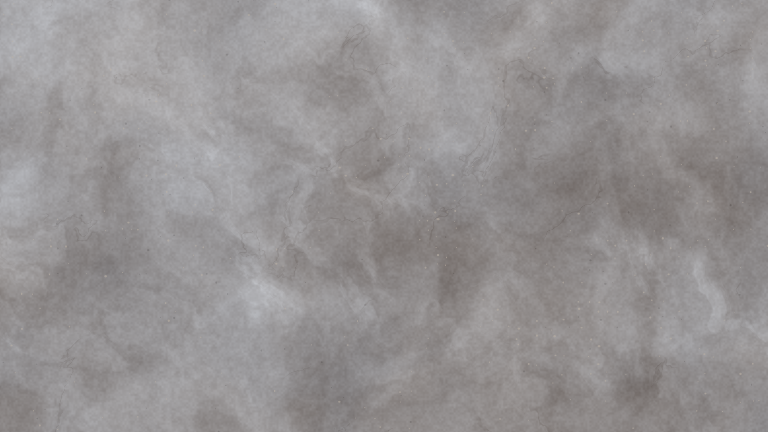
A Shadertoy shader for this texture:

```glsl
float hash(vec2 p) {
    vec3 q = fract(p.xyx * vec3(0.1031, 0.1030, 0.0973));
    q += dot(q, q.yzx + 33.33);
    return fract((q.x + q.y) * q.z);
}

float noise(vec2 p) {
    vec2 i = floor(p), f = fract(p);
    f = f * f * (3.0 - 2.0 * f);
    return mix(mix(hash(i), hash(i + vec2(1, 0)), f.x),
               mix(hash(i + vec2(0, 1)), hash(i + vec2(1, 1)), f.x), f.y);
}

float fbm(vec2 p) {
    float sum = 0.0, amp = 0.5;
    for (int i = 0; i < 6; i++) {
        sum += amp * noise(p);
        p = mat2(1.6, 1.2, -1.2, 1.6) * p + 17.3;
        amp *= 0.53;
    }
    return sum / 1.04;
}

// Soft elliptical area of plaster
float patchMask(vec2 p, vec2 centre, vec2 size) {
    vec2 d = (p - centre) / size;
    return exp(-dot(d, d));
}

// Sparse grit, one irregular grain per cell
float grit(vec2 p, float cells, float density, float pixel) {
    vec2 id = floor(p * cells);
    vec2 centre = 0.25 + 0.5 * vec2(hash(id + 3.1), hash(id + 71.7));
    vec2 d = (fract(p * cells) - centre) / cells;
    d.x *= mix(0.7, 1.5, hash(id + 19.0));
    float radius = mix(0.0008, 0.0024, pow(hash(id + 40.0), 2.0));
    float shape = 1.0 - smoothstep(radius - pixel * 0.5, radius + pixel * 0.7, length(d));
    return shape * step(hash(id + 9.0), density);
}

void mainImage(out vec4 fragColor, in vec2 fragCoord) {
    vec2 p = fragCoord / iResolution.y;
    p.x += 0.5 * (1.7778 - iResolution.x / iResolution.y);
    float pixel = 1.0 / iResolution.y;

    vec2 warp = vec2(fbm(p * 3.5 + 4.0), fbm(p * 3.5 + 31.0)) - 0.5;
    vec2 w = p + 0.28 * warp;

    // Broad light and dark areas
    float tone = 0.582;
    tone += 0.085 * patchMask(w, vec2(0.24, 0.85), vec2(0.32, 0.28));
    tone += 0.050 * patchMask(w, vec2(1.05, 0.86), vec2(0.25, 0.25));
    tone += 0.060 * patchMask(w, vec2(1.62, 0.95), vec2(0.22, 0.20));
    tone += 0.055 * patchMask(w, vec2(0.50, 0.32), vec2(0.13, 0.15));
    float bareCentre = patchMask(w, vec2(0.95, 0.45), vec2(0.36, 0.25));
    tone -= 0.035 * bareCentre;
    tone -= 0.050 * patchMask(w, vec2(1.72, 0.60), vec2(0.15, 0.22));
    tone -= 0.040 * patchMask(w, vec2(1.45, 0.08), vec2(0.35, 0.15));
    tone -= 0.035 * patchMask(w, vec2(0.15, 0.36), vec2(0.25, 0.15));

    // Cloudy mottling and faint vertical washes
    tone += 0.21 * (fbm(w * 4.0 + 12.0) - 0.5);
    tone += 0.12 * (fbm(w * 13.0 + 50.0) - 0.5);
    tone += 0.07 * (fbm(vec2(w.x * 15.0, p.y * 3.0) + 8.0) - 0.5);

    // Ragged stains and pale trowel scrapes
    float stain = smoothstep(0.54, 0.66, fbm(w * vec2(8.0, 6.5) + 80.0));
    tone -= 0.038 * stain * smoothstep(0.38, 0.62, fbm(p * 3.0 + 22.0));
    vec2 slant = mat2(0.8, -0.6, 0.6, 0.8) * w;
    float scrape = smoothstep(0.55, 0.70, fbm(slant * vec2(17.0, 7.0) + 5.0));
    tone += 0.045 * scrape * smoothstep(0.42, 0.62, fbm(p * 3.2 + 63.0) + 0.1 * (p.y - 0.5));

    // Hairline creases broken up by a mask
    float crease = abs(fbm(slant * vec2(4.0, 6.0) + 37.0) - 0.5);
    crease = 1.0 - smoothstep(0.002, 0.014, crease);
    tone -= 0.035 * crease * smoothstep(0.54, 0.66, noise(p * 6.0 + 90.0));

    // Fine surface grain
    tone += 0.030 * (noise(p * 95.0) - 0.5) + 0.036 * (noise(p * 210.0 + 7.0) - 0.5);

    // Warm grey in the darks, cool grey in the lights
    float level = (tone - 0.51) / 0.19;
    vec3 color = mix(vec3(0.510, 0.490, 0.486), vec3(0.700, 0.700, 0.712), level);
    color += vec3(0.020, 0.0, -0.022) * (fbm(w * 5.0 + 44.0) - 0.5);

    // Sandy specks and small dark pits
    float clusters = smoothstep(0.42, 0.65, fbm(p * 5.0 + 15.0));
    float sand = grit(p, 48.0, 0.04 + 0.26 * clusters * (0.4 + bareCentre), pixel);
    color = mix(color, vec3(0.74, 0.70, 0.65), 0.55 * sand);
    color -= 0.07 * grit(p + 5.3, 38.0, 0.10 * clusters + 0.02, pixel);

    fragColor = vec4(clamp(color, 0.0, 1.0), 1.0);
}
```
